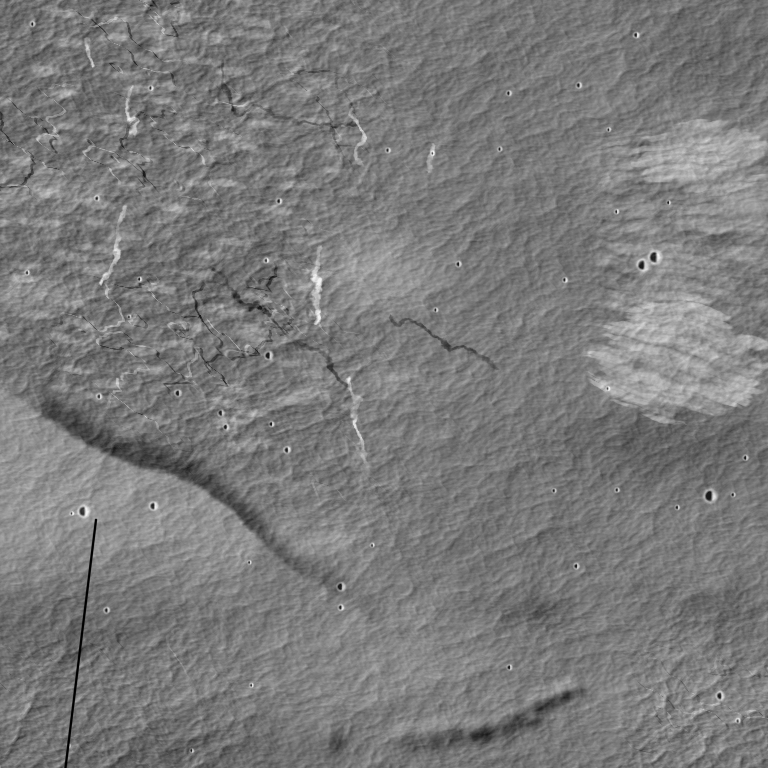
Reproduce this texture procedurally as a Shadertoy shader.

```glsl
// Grey volcanic plain seen from orbit: lava fronts, a long scarp, pale streaks, craters.
// Cellular and layered-sine height is lit from the left, then broad tones,
// warped cracks, scattered craters and a narrow black gap are laid over it.

vec2 hash2(vec2 p) {
  vec3 q = fract(p.xyx * vec3(.1031, .103, .0973));
  q += dot(q, q.yzx + 33.33);
  return fract((q.xx + q.yz) * q.zy);
}

// Squared distance to the nearest scattered point
float cells(vec2 p) {
  vec2 cell = floor(p), f = fract(p);
  float nearest = 4.;
  for (int y = -1; y <= 1; y++)
    for (int x = -1; x <= 1; x++) {
      vec2 o = vec2(x, y), d = o + hash2(cell + o + 50.) - f;
      nearest = min(nearest, dot(d, d));
    }
  return nearest;
}

float waves(vec2 p) {
  float sum = 0., amp = .5;
  for (int i = 0; i < 6; i++) {
    p = mat2(.8, .6, -.6, .8) * p * 1.75 + 1.7;
    sum += amp * sin(p.x + 1.8 * sin(p.y * .8));
    amp *= .57;
  }
  return sum;
}

vec2 warp(vec2 p, float freq, float amount) {
  return p + amount * vec2(waves(p * freq), waves(p * freq * 1.1 + 4.));
}

float blob(vec2 p, float x, float y, float rx, float ry) {
  vec2 d = (p - vec2(x, y)) / vec2(rx, ry);
  return exp(-dot(d, d));
}

float segment(vec2 p, vec2 a, vec2 b) {
  vec2 d = b - a;
  return length(p - a - d * clamp(dot(p - a, d) / dot(d, d), 0., 1.));
}

float height(vec2 p, float fronts) {
  vec2 q = warp(p, 14., .005);
  float h = 0., freq = 19.;
  for (int i = 0; i < 5; i++) {
    h += cells(q * mat2(.94, .34, -.34, .94) * vec2(.8, 1.2) * freq) * (.22 + .12 * float(i)) / freq;
    freq *= 1.9;
  }
  // Terraced edges of lava sheets, running down to the right
  vec2 s = mat2(.87, .5, -.5, .87) * q * vec2(8, 17);
  h += fronts * .007 * smoothstep(-.025, .025, waves(s));
  return h - fronts * .006 * smoothstep(-.025, .025, waves(s * 1.4 + 9.));
}

// Ring lit on the right inner wall, shaded on the left
float crater(vec2 d, float r, float px) {
  float l = length(d) / r, soft = 1.5 * px / r;
  float bowl = 1. - smoothstep(.8 - soft, .8 + soft, l);
  float rim = (l - 1.) / (.2 + soft * .4);
  return bowl * (.75 * smoothstep(-.1, .5, d.x / r) - .42) + .22 * exp(-rim * rim);
}

void mainImage(out vec4 fragColor, in vec2 fragCoord) {
  vec2 p = fragCoord / iResolution.xy, w = warp(p, 22., .012), m = mix(p, w, .4);
  float px = 1. / iResolution.y;

  // Relief, strongest on the northwest lava field
  float dome = blob(m, .49, .645, .08, .055);
  float field = smoothstep(.62, .3, w.x) * smoothstep(.46, .56, w.y + .4 * w.x) * (1. - dome);
  float south = smoothstep(.24, .1, w.y) * max(smoothstep(.4, .2, w.x), smoothstep(.78, .85, w.x));
  float fronts = max(field, .6 * south) * smoothstep(-.3, .4, waves(p * 9. + 3.));
  vec2 lit = vec2(.0018, -.001);
  float slope = (height(p + lit, fronts) - height(p - lit, fronts)) / .0041;
  float tone = .475 + slope * (.085 + .035 * max(field, south)) + .025 * waves(p * vec2(5, 9)) - .03 * field;

  // Broad light and dark ground, with wind tails on the lava
  tone += field * (.13 * smoothstep(.1, 0., cells(vec2(m.x * 10., (m.y + .1 * m.x) * 42.))));
  tone += .13 * dome + .16 * blob(w, .03, .62, .08, .022);
  tone += .1 * blob(w, .04, .75, .09, .015) + .16 * blob(w, .2, .957, .035, .012);
  tone += .09 * blob(w, .51, .505, .06, .015) + .1 * blob(w, .41, .295, .06, .02);
  tone += .06 * blob(w, .5, .15, .13, .07) + .07 * blob(w, .82, .09, .12, .04);
  tone -= .08 * blob(p, .93, .93, .1, .06) + .08 * blob(w, .88, .42, .16, .05);
  tone -= .07 * blob(w, .08, .17, .15, .06) + .06 * blob(p, .2, .02, .2, .05);
  tone -= .13 * blob(m, .69, .207, .05, .018) + .08 * blob(w, .94, .2, .08, .03);

  // Long scarp: pale plain below, shadowed face above
  float edge = m.y - .495 + .62 * m.x - .035 * blob(m, .26, m.y, .07, 1.);
  float plain = smoothstep(.004, -.006, edge) * smoothstep(.18, .32, w.y) * smoothstep(.35, .32, m.x + .3 * (.29 - m.y));
  float face = smoothstep(-.006, .006, edge) * smoothstep(.045, .012, edge);
  face *= smoothstep(.045, .07, m.x) * smoothstep(.56, .3, m.x);
  tone += .1 * plain - .19 * face;

  // Pale wind-swept lobes in the east, streaks fanning to the right
  vec2 flow = vec2(m.x * 8., (m.y - (m.x - .87) * (1.5 * m.y - 1.07)) * 55.);
  float streak = .6 * smoothstep(.4, .08, cells(flow)) + .4 * smoothstep(.4, .05, cells(flow * 2.1));
  float north = length((m - vec2(.915, .795)) / vec2(.075, .042));
  float lobe = length((m - vec2(.885, .53)) / vec2(.1, .07));
  float lobes = smoothstep(1.12, .98, min(north, lobe) - .3 * (streak - .4));
  float swept = smoothstep(.74, .8, w.x) * smoothstep(.47, .55, w.y) * smoothstep(.88, .8, w.y);
  tone += .1 * lobes + .17 * (streak - .35) * max(swept, lobes);

  // Bright ridges first, then dark cracks
  vec4 lines[11] = vec4[11](
    vec4(.11, .95, .12, .92), vec4(.17, .88, .176, .83), vec4(.462, .86, .472, .785),
    vec4(.563, .815, .552, .78), vec4(.165, .725, .137, .63), vec4(.41, .675, .41, .58),
    vec4(.46, .51, .475, .4), vec4(.287, .92, .306, .86), vec4(.306, .86, .46, .835),
    vec4(.275, .645, .46, .5), vec4(.51, .59, .64, .525));
  vec2 jag = warp(p, 40., .009);
  float broken = .75 + .5 * waves(p * 30.);
  for (int i = 0; i < 11; i++)
    tone += smoothstep(.0045, .001, segment(jag, lines[i].xy, lines[i].zw)) * (i < 7 ? .33 : -.21) * broken;

  // Dark knobs climbing along the southern ridge
  for (int i = 0; i < 13; i++) {
    float t = float(i) / 12., r = mix(.015, .008, t);
    vec2 k = vec2(mix(.44, .75, sqrt(t)), .035 + .065 * t * t) + .012 * (hash2(vec2(i, 3)) - .5);
    tone += .12 * blob(p, k.x - .012, k.y + .012, r, r) - .2 * blob(p, k.x, k.y, r, r);
  }
  tone -= .1 * smoothstep(.013, .003, segment(m, vec2(.62, .045), vec2(.74, .095)));

  // Large craters, then a sparse scatter of small ones
  vec3 pits[11] = vec3[11](
    vec3(.853, .665, .008), vec3(.837, .655, .007), vec3(.925, .354, .008), vec3(.109, .334, .007),
    vec3(.2, .341, .005), vec3(.444, .236, .005), vec3(.35, .537, .005), vec3(.232, .488, .004),
    vec3(.288, .462, .004), vec3(.374, .414, .004), vec3(.938, .094, .005));
  for (int i = 0; i < 11; i++) tone += crater(p - pits[i].xy, pits[i].z, px);
  vec2 id = floor(p * 13.), rnd = hash2(id + 8.);
  if (hash2(id + 31.).x < .25) tone += crater(p - (id + .15 + .7 * rnd) / 13., .002 + .0015 * rnd.x, px);

  // Narrow black gap
  float gap = segment(p, vec2(.125, .323), vec2(.084, -.01));
  tone = clamp(tone, .1, .95) * smoothstep(.0012 - .5 * px, .0012 + px, gap);
  fragColor = vec4(vec3(tone), 1);
}
```
